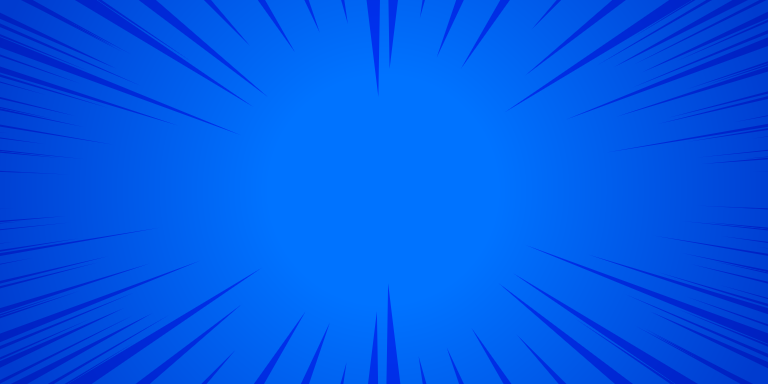
Give the GLSL for this background, as a Shadertoy shader.

```glsl
#define CENTRE vec2(-0.002, 0.005)
#define GLOW_INNER 0.30
#define GLOW_OUTER 1.08
#define GLOW_COLOUR vec3(0.0, 0.45, 1.0)
#define RIM_COLOUR vec3(0.0, 0.23, 0.81)
#define SPIKE_BRIGHT vec3(0.0, 0.20, 0.96)
#define SPIKE_DARK vec3(0.0, 0.13, 0.75)
#define SPIKE_COUNT 15
#define SPIKE_STEP 5.8
#define STREAK_COUNT 15
#define STREAK_STEP 3.4
#define STREAK_SLOPE 0.011

// Coverage of a ray widening outward from its tip on a 2:1 ellipse;
// the angle is in degrees from the vertical axis.
float raySpike(vec2 p, float angle, float tipRadius, float slope, float pixel) {
    float a = radians(angle);
    vec2 tip = tipRadius * vec2(sin(a), 0.5 * cos(a));
    vec2 dir = normalize(tip);
    vec2 q = p - tip;
    float halfWidth = slope * max(dot(q, dir), 0.0);
    float across = abs(q.x * dir.y - q.y * dir.x);
    // Box filter keeps very thin tips smooth
    return clamp(0.5 + (halfWidth - across) / pixel, 0.0, 1.0)
         - clamp(0.5 - (halfWidth + across) / pixel, 0.0, 1.0);
}

// Broad spikes, spaced evenly around the ellipse with layered-sine variation
float broadSpikes(vec2 p, float side, float pixel) {
    float cover = 0.0;
    for (int n = 0; n < SPIKE_COUNT; n++) {
        float i = float(n);
        float angle = 1.5 + SPIKE_STEP * i - 1.7 * sin(0.8 * i);
        float radius = 0.742 + 0.18 * cos(1.95 * (i - 1.0))
                     - 0.117 * cos(1.25 * i) + 0.073 * side * cos(1.35 * i);
        float slope = 0.005 + 0.066 * pow(1.0 - angle / 90.0, 1.8);
        cover = max(cover, raySpike(p, angle, radius, slope, pixel));
    }
    return cover;
}

// Short thin streaks crowding the left and right edges
float fineStreaks(vec2 p, float side, float pixel) {
    float cover = 0.0;
    for (int n = 0; n < STREAK_COUNT; n++) {
        float i = float(n);
        float angle = 38.0 + STREAK_STEP * i + 1.5 * sin(2.7 * i + side);
        float radius = 0.93 + 0.1 * sin(4.1 * i + 1.3 * side);
        cover = max(cover, raySpike(p, angle, radius, STREAK_SLOPE, pixel));
    }
    return cover;
}

void mainImage(out vec4 fragColor, in vec2 fragCoord) {
    float pixel = 1.0 / iResolution.y;
    vec2 p = (fragCoord - 0.5 * iResolution.xy) * pixel - CENTRE;

    // Radial glow
    float falloff = clamp((length(p) - GLOW_INNER) / (GLOW_OUTER - GLOW_INNER), 0.0, 1.0);
    vec3 colour = mix(GLOW_COLOUR, RIM_COLOUR, falloff);

    // Fold into one quadrant; opposite quadrants share a variation
    float side = p.x * p.y < 0.0 ? -1.0 : 1.0;
    vec2 folded = abs(p);
    float cover = max(broadSpikes(folded, side, pixel), fineStreaks(folded, side, pixel));

    colour = mix(colour, mix(SPIKE_BRIGHT, SPIKE_DARK, falloff), cover);
    fragColor = vec4(colour, 1.0);
}
```
